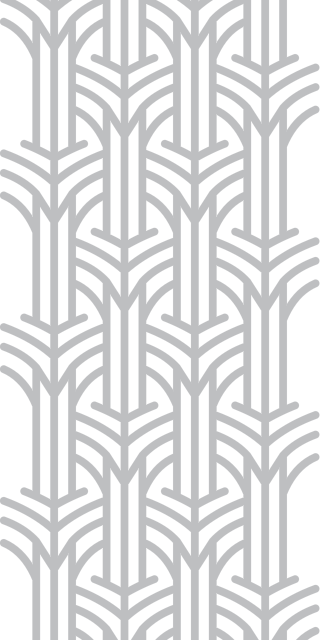
Give the GLSL for this pattern, as a Shadertoy shader.

```glsl
// Art Deco palm columns: grey feathered stems in four half-dropped columns on white.

const float CANVAS_WIDTH = 384.0;   // design units across the canvas
const float COLUMNS = 4.0;
const float COLUMN_STEP = 84.4;
const float FIRST_COLUMN = 65.0;
const float REPEAT_HEIGHT = 208.5;
const float CROWN_TOP = 69.5;       // crown height in odd columns, from the top
const float HALF_DROP = 103.0;      // extra drop of even columns
const float STEM_OFFSET = 21.5;
const float HALF_LINE = 4.65;
const vec3 PAPER = vec3(1.0);
const vec3 GREY = vec3(0.745, 0.749, 0.757);

float segmentDistance(vec2 p, vec2 a, vec2 b) {
    vec2 pa = p - a, ba = b - a;
    return length(pa - ba * clamp(dot(pa, ba) / dot(ba, ba), 0.0, 1.0));
}

// Quadratic curve from tip to root, measured along short chords.
float frondDistance(vec2 p, vec2 tip, vec2 bend, vec2 root) {
    const int CHORDS = 10;
    float d = 1e5;
    vec2 previous = tip;
    for (int i = 1; i <= CHORDS; i++) {
        float t = float(i) / float(CHORDS);
        vec2 next = mix(mix(tip, bend, t), mix(bend, root, t), t);
        d = min(d, segmentDistance(p, previous, next));
        previous = next;
    }
    return d;
}

// One mirrored palm; y runs down from the tips of its top fronds.
float palmDistance(vec2 p) {
    p.x = abs(p.x);
    vec2 shoulder = vec2(STEM_OFFSET, 60.0);

    // Central stem, outer stems, and the ends of the outer stems above
    float d = p.x;
    d = min(d, segmentDistance(p, shoulder, vec2(STEM_OFFSET, REPEAT_HEIGHT)));
    d = min(d, segmentDistance(p, vec2(STEM_OFFSET, -40.0), vec2(STEM_OFFSET, 6.0)));

    // Fronds from top to bottom
    d = min(d, frondDistance(p, vec2(36.0, 0.0), vec2(17.0, 7.5), vec2(0.0, 17.5)));
    d = min(d, frondDistance(p, vec2(60.5, 11.5), vec2(24.0, 25.0), vec2(0.0, 47.0)));
    d = min(d, frondDistance(p, vec2(60.5, 35.0), vec2(36.0, 44.0), shoulder));
    d = min(d, frondDistance(p, vec2(60.5, 62.0), vec2(35.0, 73.0), vec2(STEM_OFFSET, 106.0)));

    // Chevron between the shoulders
    return min(d, segmentDistance(p, shoulder, vec2(0.0, 93.5)));
}

// Wraps one column vertically, keeping a margin above the crown.
float columnDistance(vec2 p, float column) {
    float margin = 20.0;
    float top = CROWN_TOP + HALF_DROP * (1.0 - mod(column, 2.0));
    float y = mod(p.y - top + margin, REPEAT_HEIGHT) - margin;
    return palmDistance(vec2(p.x - FIRST_COLUMN - column * COLUMN_STEP, y));
}

void mainImage(out vec4 fragColor, in vec2 fragCoord) {
    float pixel = CANVAS_WIDTH / iResolution.x;
    vec2 p = vec2(fragCoord.x, iResolution.y - fragCoord.y) * pixel;

    // Only the two columns on either side can reach this point
    float left = floor((p.x - FIRST_COLUMN) / COLUMN_STEP);
    float d = 1e5;
    for (int i = 0; i < 2; i++) {
        float column = clamp(left + float(i), 0.0, COLUMNS - 1.0);
        d = min(d, columnDistance(p, column));
    }

    float ink = 1.0 - smoothstep(-0.7 * pixel, 0.7 * pixel, d - HALF_LINE);
    fragColor = vec4(mix(PAPER, GREY, ink), 1.0);
}
```
